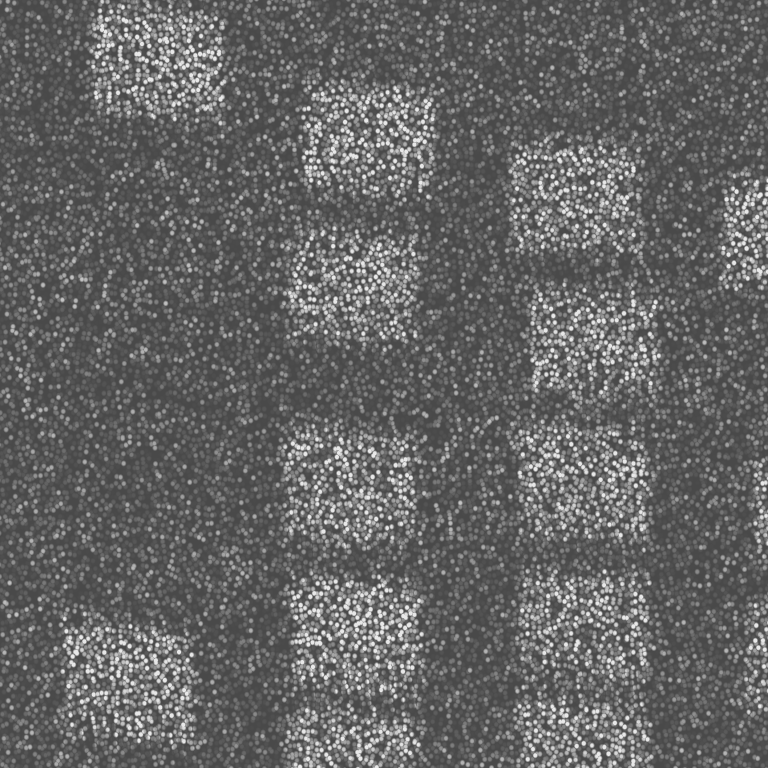
Give the GLSL for this pattern, as a WebGL 2 fragment shader.

```glsl
#version 300 es
precision highp float;
// Bright speckled blocks in bowed rows and columns on dark, grainy ground.

uniform vec2 u_resolution;
out vec4 fragColor;

const float TONE_DARK = 0.285;
const float TONE_LIGHT = 0.91;
const vec2 GRAIN_CELLS = vec2(190.0, 172.0);
const vec2 BLOCK_HALF = vec2(0.085, 0.071);
const float SIDE_SOFTNESS = 0.008;
const float END_SOFTNESS = 0.020;
const float STRIPE_PERIOD = 0.0145;
const float STRIPE_SLANT = 0.12;
const float HALO_REACH = 0.050;
const int ROWS = 5;
const int COLUMNS = 4;

// Per row, top to bottom: middle x, column spacing, first and last column.
const vec4 ROW_SPAN[ROWS] = vec4[ROWS](
    vec4(0.615, 0.273, 0.0, 3.0), vec4(0.616, 0.316, 1.0, 2.0),
    vec4(0.608, 0.306, 1.0, 3.0), vec4(0.612, 0.297, 0.0, 3.0),
    vec4(0.609, 0.303, 1.0, 2.0));
// Per row: middle y, slope and bend per column step.
const vec3 ROW_CURVE[ROWS] = vec3[ROWS](
    vec3(0.777, -0.075, 0.013), vec3(0.587, -0.072, 0.0),
    vec3(0.370, 0.006, -0.019), vec3(0.180, 0.010, -0.026),
    vec3(0.008, 0.010, -0.019));

vec3 hash3(vec2 cell) {
    vec3 h = fract(cell.xyx * vec3(0.1031, 0.1030, 0.0973));
    h += dot(h, h.yxz + 33.33);
    return fract((h.xxy + h.yzz) * h.zyx);
}

// Uneven block ends, from layered sines across the width.
float raggedEnd(float x, float seed) {
    return 0.007 * sin(x * 433.0 + seed) + 0.005 * sin(x * 711.0 + 2.3 * seed)
         + 0.004 * sin(x * 197.0 - seed);
}

// x: bright coverage, y: dark halo above and below the block.
vec2 block(vec2 q, float row, float column) {
    vec3 variation = hash3(vec2(column + 3.0, row + 11.0));
    float seed = 6.2832 * variation.x;
    float lower = min(row / 3.0, 1.0);

    q.y += (0.14 - 0.05 * column) * q.x;
    q.x -= 0.12 * (variation.y - 0.5) * q.y;
    float ragged = raggedEnd(q.x + STRIPE_SLANT * q.y, seed + sign(q.y));
    float side = abs(q.x) - BLOCK_HALF.x + 0.003 * sin(q.y * 310.0 + seed);
    float end = abs(q.y) - BLOCK_HALF.y - 0.005 * lower - ragged;

    float inSide = 1.0 - smoothstep(-SIDE_SOFTNESS, SIDE_SOFTNESS, side);
    float inEnd = 1.0 - smoothstep(-END_SOFTNESS, END_SOFTNESS, end);

    // Slanted stripes grow toward the foot of the block.
    float wave = sin(6.2832 * (q.x + STRIPE_SLANT * q.y) / STRIPE_PERIOD + seed);
    float foot = 1.0 - smoothstep(-0.075, 0.025, q.y);
    float gap = smoothstep(-0.3, 0.9, wave) * foot * mix(0.3, 0.75, lower);
    float cover = inSide * inEnd * (1.0 - gap) * mix(0.86, 1.0, variation.z);

    float halo = inSide * (1.0 - smoothstep(0.0, HALO_REACH, end));
    return vec2(cover, halo * (0.8 + 0.2 * wave));
}

// Strongest coverage and halo of all blocks.
vec2 blocks(vec2 p) {
    vec2 strongest = vec2(0.0);
    for (int r = 0; r < ROWS; r++) {
        vec4 span = ROW_SPAN[r];
        vec3 curve = ROW_CURVE[r];
        for (int c = 0; c < COLUMNS; c++) {
            float column = float(c);
            if (column < span.z || column > span.w) continue;
            float k = column - 1.5;
            vec2 center = vec2(span.x + span.y * k,
                               curve.x + curve.y * k + curve.z * k * k);
            strongest = max(strongest, block(p - center, float(r), column));
        }
    }
    return strongest;
}

// Cellular specks whose brightness depends on the coverage.
float grain(vec2 p, float cover, float groundLevel) {
    vec2 g = p * GRAIN_CELLS;
    vec2 cell = floor(g);
    float brightest = 0.0;
    for (int y = -1; y <= 1; y++) {
        for (int x = -1; x <= 1; x++) {
            vec2 neighbor = cell + vec2(x, y);
            vec3 h = hash3(neighbor + 17.0);
            float speck = 1.0 - smoothstep(0.22, 0.82, length(neighbor + h.xy - g));
            float ground = groundLevel * (0.36 * h.z * h.z + 0.34 * pow(h.z, 12.0));
            float lit = 1.25 * pow(h.z, 1.3);
            brightest = max(brightest, speck * mix(ground, lit, cover));
        }
    }
    return min(brightest, 1.0);
}

void main() {
    vec2 p = gl_FragCoord.xy / u_resolution;
    vec2 shape = blocks(p);
    // Slow unevenness of the ground.
    float drift = sin(p.x * 9.0 + 2.0 * sin(p.y * 5.0)) + sin(p.y * 13.0 - p.x * 6.0);
    float groundLevel = (1.0 + 0.07 * drift) * (1.0 - 0.28 * shape.y);
    float tone = mix(TONE_DARK, TONE_LIGHT, grain(p, shape.x, groundLevel));
    fragColor = vec4(vec3(tone), 1.0);
}
```
